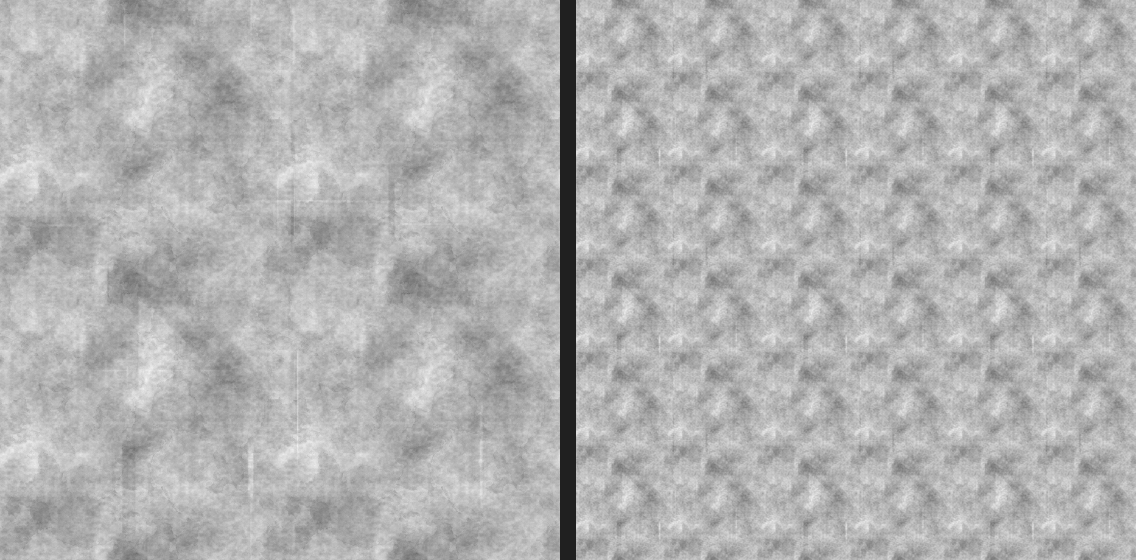
Left: one tile. Right: repeated 3 by 3.
This texture is drawn by a Shadertoy shader. Its source:

```glsl
const float REPEATS = 2.0;
const float BASE_GREY = 0.725;

float hash(vec2 c) {
    return fract(sin(dot(c, vec2(127.1, 311.7))) * 43758.5453);
}

// Value noise that wraps when p grows by one
float noise(vec2 p, vec2 period, float seed) {
    vec2 cell = floor(p * period);
    vec2 f = p * period - cell;
    f = f * f * (3.0 - 2.0 * f);
    vec2 a = mod(cell, period) + seed;
    vec2 b = mod(cell + 1.0, period) + seed;
    return mix(mix(hash(a), hash(vec2(b.x, a.y)), f.x),
               mix(hash(vec2(a.x, b.y)), hash(b), f.x), f.y);
}

float fbm(vec2 p, vec2 period, float seed) {
    float sum = 0.0, weight = 0.5, total = 0.0;
    for (int i = 0; i < 6; i++) {
        sum += weight * noise(p, period, seed + float(i) * 5.3);
        total += weight;
        weight *= 0.56;
        period *= 2.0;
    }
    return sum / total;
}

vec2 wrapOffset(vec2 p, vec2 centre) {
    vec2 d = p - centre;
    return d - round(d);
}

// Elliptical patch with a flat middle
float patchMask(vec2 p, vec2 centre, vec2 radius) {
    vec2 d = wrapOffset(p, centre) / radius;
    return exp(-pow(dot(d, d), 1.5));
}

// Bar with separate edge softness on each axis
float bar(vec2 p, vec2 centre, vec2 halfSize, vec2 soft) {
    vec2 m = 1.0 - smoothstep(halfSize - soft, halfSize + soft, abs(wrapOffset(p, centre)));
    return m.x * m.y;
}

// Broad light and dark areas of one repeat
float broadTone(vec2 p) {
    float dark = 0.12 * patchMask(p, vec2(0.84, 0.66), vec2(0.10, 0.10))
               + 0.08 * patchMask(p, vec2(0.72, 0.80), vec2(0.10, 0.09))
               + 0.08 * patchMask(p, vec2(0.25, 0.66), vec2(0.21, 0.12))
               + 0.09 * patchMask(p, vec2(0.43, 0.42), vec2(0.09, 0.09))
               + 0.09 * patchMask(p, vec2(0.08, 0.20), vec2(0.12, 0.10))
               + 0.08 * patchMask(p, vec2(0.50, 0.95), vec2(0.14, 0.06))
               + 0.05 * patchMask(p, vec2(0.93, 0.32), vec2(0.10, 0.13));
    float light = 0.07 * patchMask(p, vec2(0.56, 0.70), vec2(0.13, 0.20))
                + 0.06 * patchMask(p, vec2(0.68, 0.32), vec2(0.20, 0.15))
                + 0.06 * patchMask(p, vec2(0.10, 0.46), vec2(0.11, 0.08))
                + 0.05 * patchMask(p, vec2(0.29, 0.84), vec2(0.10, 0.06));
    return light - dark;
}

// Dried stain, darkest along its rim
float driedStain(vec2 p, float period, float seed) {
    float level = fbm(p, vec2(period), seed) - 0.55;
    return smoothstep(0.0, 0.02, level) * (0.025 + 0.045 * exp(-20.0 * max(level, 0.0)));
}

// Worn strokes along y, gathered around two columns
float scratches(vec2 p, vec2 columns, int count, float seed, float pixel) {
    float sum = 0.0;
    for (int i = 0; i < count; i++) {
        float id = float(i) + seed;
        float gathered = mix(columns.x, columns.y, step(0.4, hash(vec2(id, 1.0))))
                       + 0.11 * (hash(vec2(id, 2.0)) - 0.5);
        float x = i % 4 == 0 ? hash(vec2(id, 3.0)) : gathered;
        vec2 centre = vec2(x, hash(vec2(id, 4.0)));
        float width = mix(0.0008, 0.006, pow(hash(vec2(id, 5.0)), 3.0));
        float reach = mix(0.04, 0.12, hash(vec2(id, 6.0)));
        float strength = mix(-0.08, 0.11, hash(vec2(id, 7.0)));
        sum += strength * bar(p, centre, vec2(width, reach), vec2(pixel, 0.03));
    }
    return sum * smoothstep(0.3, 0.6, fbm(p, vec2(60.0, 20.0), seed));
}

// Pale corner of pasted paper, fading away from its tip
float paperCorner(vec2 p, vec2 tip, float pixel) {
    vec2 d = p - tip;
    float inside = smoothstep(-pixel, pixel, d.x)
                 * smoothstep(-pixel, pixel, -(d.x + d.y) * 0.707);
    return inside * (1.0 - smoothstep(0.10, 0.21, length(d)));
}

void mainImage(out vec4 fragColor, in vec2 fragCoord) {
    vec2 uv = fragCoord / iResolution.xy;
    float pixel = 1.0 / iResolution.y;

    // Repeating clouds and stains with ragged outlines
    vec2 tile = fract(uv * REPEATS);
    vec2 warp = vec2(fbm(tile, vec2(7.0), 1.7), fbm(tile, vec2(7.0), 41.3)) - 0.5;
    vec2 warped = tile + 0.25 * warp;
    float grey = BASE_GREY + broadTone(warped);
    grey += 0.36 * (fbm(warped, vec2(5.0), 83.1) - 0.5);
    grey -= driedStain(tile + 0.12 * warp, 6.0, 127.9);
    grey -= 0.6 * driedStain(tile + 0.08 * warp, 13.0, 139.3);

    // Mottle, faint brushing and fine grain
    grey += 0.17 * (fbm(tile, vec2(24.0), 163.3) - 0.5);
    grey += 0.02 * (noise(tile, vec2(75.0, 3.0), 211.7) - 0.5);
    grey += 0.19 * (fbm(tile, vec2(90.0), 257.1) - 0.5);

    // Wear across the whole sheet
    grey += scratches(uv, vec2(0.24, 0.48), 30, 11.0, pixel);
    grey += 0.6 * scratches(uv.yx, vec2(0.2, 0.65), 10, 71.0, pixel);
    grey += 0.045 * paperCorner(uv, vec2(0.247, 0.473), pixel);
    grey -= 0.06 * bar(uv, vec2(0.23, 0.128), vec2(0.012, 0.08), vec2(pixel, 0.01));

    fragColor = vec4(vec3(clamp(grey, 0.0, 1.0)), 1.0);
}
```
